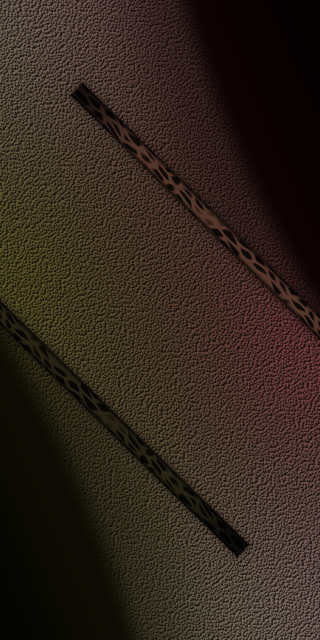
This texture is drawn by a Shadertoy shader. Its source:

```glsl
// Two braided rods on rough embossed leather, lit red and olive, with shadowed corners.

const vec2  CENTER       = vec2(0.5, 1.0);
const vec2  ROD_START    = vec2(0.24, 1.721);
const vec2  ROD_DIR      = vec2(0.7146, -0.6995);
const float ROD_HALF     = 0.0265;
const vec2  ROD_CELL     = vec2(0.055, 0.018);
const vec2  SHADE_NORMAL = vec2(0.918, 0.396);
const float GRAIN_SIZE   = 0.0088;
const float GRAIN_DEPTH  = 1.2;
const vec2  GRAIN_STEP   = vec2(0.3, -0.32);
const vec3  OLIVE        = vec3(0.285, 0.25, 0.15);
const vec3  RUSSET       = vec3(0.305, 0.195, 0.17);
const vec3  GREY_LIGHT   = vec3(0.11, 0.115, 0.14);
const vec3  RED_GLOW     = vec3(0.08, 0.005, 0.03);
const vec3  YELLOW_GLOW  = vec3(0.02, 0.03, -0.025);
const vec3  DARK_OLIVE   = vec3(0.052, 0.049, 0.014);
const vec3  DARK_RED     = vec3(0.05, 0.010, 0.013);
const vec3  ROD_COPPER   = vec3(0.32, 0.205, 0.16);
const vec3  ROD_BRONZE   = vec3(0.15, 0.13, 0.07);

vec2 hash2(vec2 p) {
    vec3 v = fract(p.xyx * vec3(0.1031, 0.1030, 0.0973));
    v += dot(v, v.yzx + 33.33);
    return fract((v.xx + v.yz) * v.zy);
}

// Distances to the nearest and second nearest cell points
vec2 cellular(vec2 p) {
    vec2 cell = floor(p), f = fract(p);
    vec2 nearest = vec2(8.0);
    for (int y = -1; y <= 1; y++)
    for (int x = -1; x <= 1; x++) {
        vec2 o = vec2(x, y);
        float d = length(o + hash2(cell + o + 100.0) - f);
        nearest.y = min(nearest.y, max(nearest.x, d));
        nearest.x = min(nearest.x, d);
    }
    return nearest;
}

float falloff(vec2 p, vec2 source, float radius) {
    vec2 v = (p - source) / radius;
    return exp(-dot(v, v));
}

// Relief shading from the slope of lightly warped cells
float grainShade(vec2 p) {
    vec2 g = p / GRAIN_SIZE;
    g += 0.2 * sin(g.yx * vec2(0.9, 1.1));
    float slope = cellular(g).x - cellular(g + GRAIN_STEP).x;
    return clamp(0.80 + GRAIN_DEPTH * slope, 0.2, 1.12);
}

vec3 surfaceTint(vec2 p) {
    float hue = smoothstep(-0.4, 0.4, dot(p - CENTER, SHADE_NORMAL));
    vec3 tint = mix(OLIVE, RUSSET, hue);
    tint += GREY_LIGHT * (falloff(p, vec2(0.0, 2.0), 0.48)
                        + 1.2 * falloff(p, vec2(1.0, 0.0), 0.55));
    tint += RED_GLOW * falloff(p, vec2(1.0, 0.93), 0.28);
    tint += YELLOW_GLOW * falloff(p, vec2(0.0, 1.1), 0.3);
    return tint;
}

// Light left beside the bowed corner shadow
float cornerLight(vec2 q) {
    vec2 v = q - CENTER;
    float d = dot(v, SHADE_NORMAL);
    float t = dot(v, vec2(SHADE_NORMAL.y, -SHADE_NORMAL.x));
    float bow = (t + 0.385) / 0.49;
    float edge = 0.47 + 0.03 * min(bow * bow, 2.0);
    float wide = 1.0 - 0.45 * smoothstep(edge - 0.36, edge, d);
    return wide * (1.0 - smoothstep(edge - 0.085, edge + 0.012, d));
}

void mainImage(out vec4 fragColor, in vec2 fragCoord) {
    vec2 p = fragCoord / iResolution.x;
    float aa = 1.0 / iResolution.x;

    // Half-turn symmetry folds both rods onto one
    vec2 rodNormal = vec2(-ROD_DIR.y, ROD_DIR.x);
    bool upper = dot(p - CENTER, rodNormal) > 0.0;
    vec2 q = upper ? p : 2.0 * CENTER - p;
    vec2 rod = vec2(dot(q - ROD_START, ROD_DIR), dot(q - ROD_START, rodNormal));

    // Rough ground and dark corners
    float outside = smoothstep(-0.06, 0.02, rod.y);
    float light = mix(1.0, cornerLight(q), outside);
    vec3 deep = upper ? DARK_RED : DARK_OLIVE;
    deep *= 1.0 - 0.7 * smoothstep(0.5, 0.85, dot(q - CENTER, SHADE_NORMAL));
    vec3 color = mix(deep, surfaceTint(p) * grainShade(p), light);

    // Contact shadow
    float rodDist = max(abs(rod.y) - ROD_HALF, -rod.x);
    color *= 1.0 - 0.35 * exp(-max(rodDist, 0.0) / 0.008);

    // Braided rod: light ridges around long dark hollows
    vec2 weave = vec2(rod.x + 0.7 * rod.y, rod.y) / ROD_CELL;
    weave.y += 0.25 * sin(weave.x * 2.0);
    vec2 cells = cellular(weave + 20.0);
    float ridge = 1.0 - smoothstep(0.15, 0.5, cells.y - cells.x);
    float across = rod.y / ROD_HALF;
    float rounded = 1.0 - smoothstep(0.45, 1.0, abs(across));
    float along = mix(0.3, 1.0, smoothstep(0.0, 0.28, rod.x));
    vec3 metal = upper ? ROD_COPPER : ROD_BRONZE;
    vec3 rodColor = metal * (0.18 + 0.85 * ridge) * (0.25 + 0.75 * rounded) * along;
    color = mix(color, rodColor, 1.0 - smoothstep(-aa, aa, rodDist));

    fragColor = vec4(clamp(color, 0.0, 1.0), 1.0);
}
```
